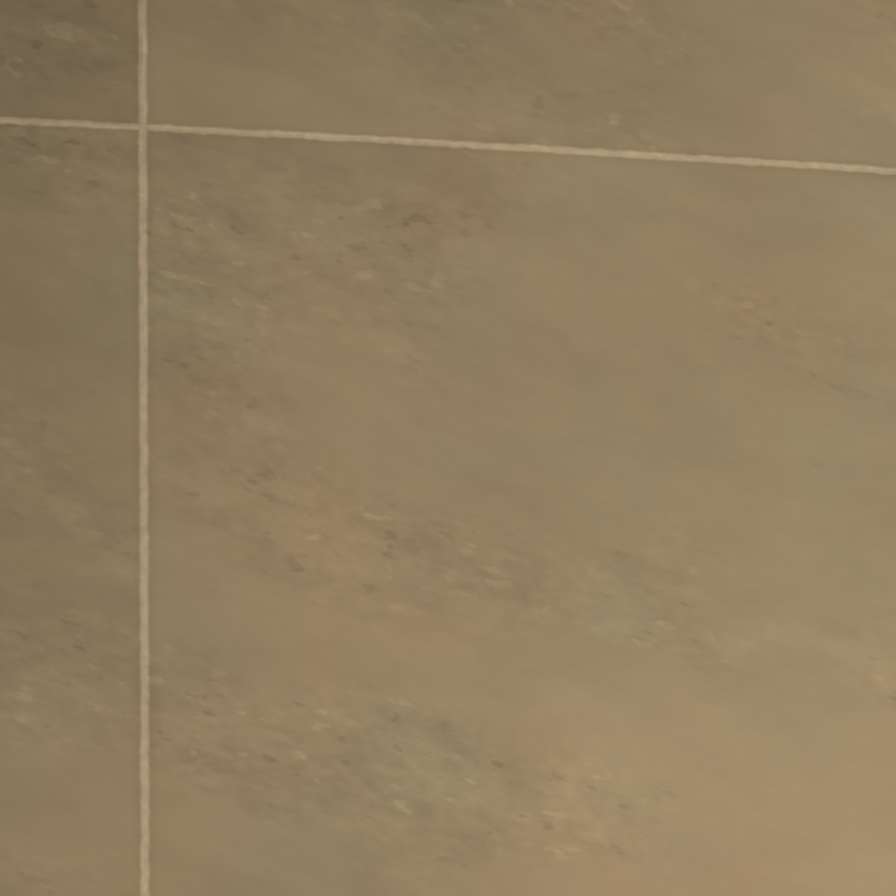
Give the GLSL for this texture, as a Shadertoy shader.

```glsl
float hash(vec2 p) {
    vec3 q = fract(vec3(p.xyx) * 0.1031);
    q += dot(q, q.yzx + 33.33);
    return fract((q.x + q.y) * q.z);
}

float noise(vec2 p) {
    vec2 i = floor(p), f = fract(p);
    f = f * f * (3.0 - 2.0 * f);
    return mix(mix(hash(i), hash(i + vec2(1, 0)), f.x),
               mix(hash(i + vec2(0, 1)), hash(i + vec2(1, 1)), f.x), f.y);
}

// Layered noise centred on zero
float fbm(vec2 p) {
    float sum = 0.0, amplitude = 0.5;
    for (int i = 0; i < 5; i++) {
        sum += amplitude * (noise(p) - 0.5);
        p = mat2(1.6, 1.1, -1.1, 1.6) * p + 17.3;
        amplitude *= 0.52;
    }
    return sum;
}

// Soft-edged line, given the distance to its centre
float line(float d, float halfWidth) {
    return 1.0 - smoothstep(halfWidth * 0.35, halfWidth * 1.4, abs(d));
}

void mainImage(out vec4 fragColor, in vec2 fragCoord) {
    vec2 uv = fragCoord / iResolution.xy;

    // Signed distances to the two joints, with slightly ragged edges
    float ragged = 0.003 * fbm(uv * 75.0);
    float across = uv.x - 0.159 - 0.003 * (1.0 - uv.y) + ragged;
    float down = uv.y - (0.866 - 0.048 * uv.x - 0.009 * uv.x * uv.x) + ragged;
    vec2 tile = step(0.0, vec2(across, down));

    // Stone grain, stretched along a falling diagonal and shifted per tile
    vec2 stone = mat2(0.95, 0.31, -0.31, 0.95) * vec2(uv.x, -uv.y);
    stone = vec2(stone.x + 0.31 * stone.y, stone.y - 0.62 * stone.x);
    stone += tile * vec2(7.3, 4.1) + 11.0;
    float clouds = fbm(stone * vec2(3.0, 5.0));
    float streaks = fbm(stone * vec2(13.0, 29.0) + 2.0 * clouds);
    float grain = fbm(stone * vec2(60.0, 100.0));
    float patches = smoothstep(-0.12, 0.22, fbm(stone * vec2(4.0, 7.0) + 40.0));

    // Light falls from the lower right
    float tone = 0.47 + 0.095 * uv.x + 0.08 * (1.0 - uv.y);
    tone += 0.018 * sin(3.14 * uv.x) * sin(3.14 * uv.y);
    tone += 0.06 * clouds + (0.03 + 0.05 * patches) * streaks;
    tone += (0.015 + 0.05 * patches) * grain;
    tone -= 0.008 * (1.0 - tile.x);

    // Small dark pits and pale flecks
    float marks = fbm(stone * vec2(34.0, 65.0) + 80.0);
    tone -= 0.05 * patches * smoothstep(0.17, 0.32, marks);
    tone += 0.045 * patches * smoothstep(0.17, 0.32, -marks);

    vec3 color = tone * vec3(1.0, 0.872, 0.665);
    color += vec3(-0.012, 0.004, 0.004) * fbm(uv * 6.0 + 60.0) * 3.0;

    // Joints: faint shaded rim, then pale grout
    float rim = max(line(across, 0.012), line(down, 0.009));
    float grout = max(line(across, 0.0052), line(down, 0.0042));
    vec3 groutColor = (tone + 0.125 + 0.09 * fbm(uv * 110.0)) * vec3(1.0, 0.885, 0.70);
    color *= 1.0 - 0.035 * rim;
    color = mix(color, groutColor, 0.9 * grout);

    fragColor = vec4(color, 1.0);
}
```
